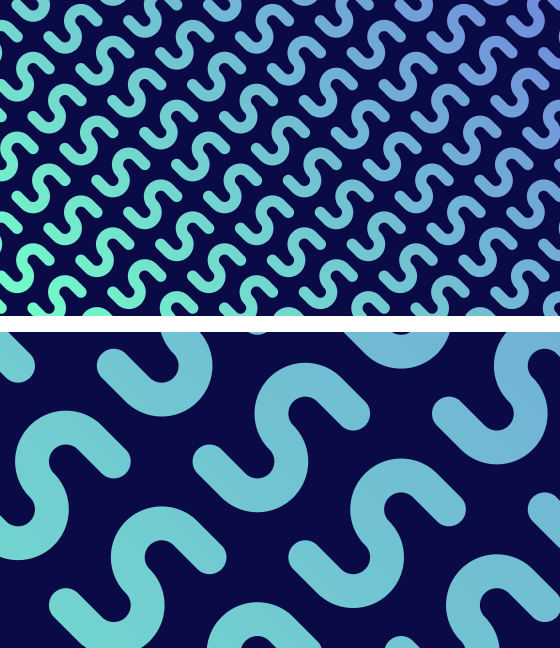
Top, the full canvas; bottom, a detail of the centre.
Reproduce this pattern procedurally as a WebGL 1 fragment shader.

```glsl
precision mediump float;
// Diagonal lattice of round-capped S curves on navy, tinted mint to periwinkle.
// The plane is turned 45 degrees and tiled in 4 by 6 cells, measured in bend
// radii; each S is one hook (half circle plus straight tail) and its half turn.

uniform vec2 u_resolution;

const float RADII_PER_HEIGHT = 28.0;        // canvas height in bend radii
const vec2 CELL = vec2(4.0, 6.0);           // repeat along and across the rows
const vec2 LATTICE_ORIGIN = vec2(0.04, 1.55); // one S centre, from canvas centre
const float HALF_STROKE = 0.5;
const float TAIL_LENGTH = 1.0;

const vec3 NAVY = vec3(0.04, 0.04, 0.28);
const vec3 MINT = vec3(0.45, 1.0, 0.785);
const vec3 PERIWINKLE = vec3(0.44, 0.54, 0.86);

// x runs down-right along a row, y runs up-right across the rows.
vec2 toDiagonal(vec2 p) {
  return vec2(p.x - p.y, p.x + p.y) * sqrt(0.5);
}

vec2 repeatCentred(vec2 p, vec2 cell) {
  return (fract(p / cell + 0.5) - 0.5) * cell;
}

float segmentDistance(vec2 p, vec2 a, vec2 b) {
  vec2 ab = b - a;
  return length(p - a - ab * clamp(dot(p - a, ab) / dot(ab, ab), 0.0, 1.0));
}

// Half circle of radius 1 leaving the origin, then a straight tail.
float hookDistance(vec2 p, float tail) {
  vec2 q = p + vec2(0.0, 1.0);
  float bend = q.x > 0.0 ? abs(length(q) - 1.0) : length(p);
  return min(bend, segmentDistance(q, vec2(-tail, -1.0), vec2(0.0, -1.0)));
}

float curveDistance(vec2 p, float tail) {
  return min(hookDistance(p, tail), hookDistance(-p, tail));
}

void main() {
  float unitsPerPixel = RADII_PER_HEIGHT / u_resolution.y;
  vec2 plane = (gl_FragCoord.xy - 0.5 * u_resolution) * unitsPerPixel;
  vec2 cellPoint = repeatCentred(toDiagonal(plane - LATTICE_ORIGIN), CELL);

  // Stroke with a one-pixel soft edge
  float edge = curveDistance(cellPoint, TAIL_LENGTH) - HALF_STROKE;
  float coverage = clamp(0.5 - edge / unitsPerPixel, 0.0, 1.0);

  // Tint from the lower left corner to the upper right
  float blend = (gl_FragCoord.x + gl_FragCoord.y) / (u_resolution.x + u_resolution.y);
  vec3 tint = mix(MINT, PERIWINKLE, blend);

  gl_FragColor = vec4(mix(NAVY, tint, coverage), 1.0);
}
```
